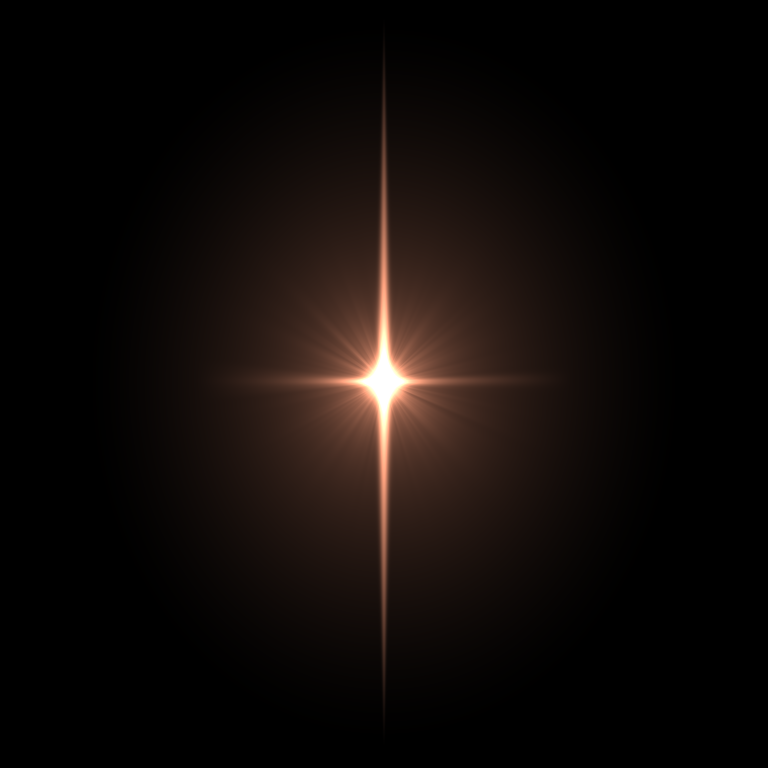
Write a three.js fragment shader that draws this background.

```glsl
// A warm four-pointed star flare with fine rays and a soft oval halo on black.
varying vec2 vUv;

#define CENTER vec2(0.5, 0.503)
#define TINT vec3(1.0, 0.64, 0.5)
#define HALO_SHAPE vec2(0.91, 1.1)
#define HALO_RADIUS 0.43
#define HALO_LEVEL 0.36
#define GLOW_RADIUS 0.04
#define SPIKE_LENGTH 0.475
#define SPIKE_WIDTH 0.0065
#define STREAK_LENGTH 0.245
#define RAY_COUNT 72.0
#define RAY_CONTRAST 0.55

const float TAU = 6.2831853;

float hash(float n) {
  n = fract(n * 0.1031);
  n *= n + 33.33;
  n *= n + n;
  return fract(n);
}

// Smooth noise around the full circle, with a seamless wrap.
float angularNoise(float turn, float cells) {
  float x = turn * cells;
  float cell = floor(x);
  float a = hash(mod(cell, cells) + 7.0);
  float b = hash(mod(cell + 1.0, cells) + 7.0);
  return mix(a, b, smoothstep(0.0, 1.0, x - cell));
}

float bell(float offset, float width) {
  float t = offset / width;
  return exp(-t * t);
}

float halo(vec2 p) {
  float fade = max(1.0 - length(p / HALO_SHAPE) / HALO_RADIUS, 0.0);
  return HALO_LEVEL * pow(fade, 1.5);
}

// Central glow, broken into fine rays away from the core.
float rayGlow(vec2 p) {
  float r = length(p);
  float turn = atan(p.y, p.x + 1e-6) / TAU + 0.5;
  float rays = 0.6 * angularNoise(turn, RAY_COUNT)
             + 0.4 * angularNoise(turn, RAY_COUNT * 2.0);
  float reach = smoothstep(0.012, 0.04, r);
  float modulation = 1.0 + RAY_CONTRAST * (rays - 0.5) * reach;
  return 0.9 * exp(-r / GLOW_RADIUS) * modulation;
}

// Long tapering vertical spike.
float verticalSpike(vec2 p) {
  float d = abs(p.y);
  float fade = max(1.0 - d / SPIKE_LENGTH, 0.0);
  float width = SPIKE_WIDTH * fade + 0.001;
  float level = 0.98 * pow(fade, 1.1) + 1.4 * exp(-d / 0.035);
  return level * bell(p.x, width);
}

// Fan of faint streaks: spread on the left, gathered on the right.
float horizontalStreaks(vec2 p) {
  float d = abs(p.x);
  float fade = max(1.0 - d / STREAK_LENGTH, 0.0);
  float rightSide = smoothstep(-0.01, 0.01, p.x);
  float spread = mix(0.04, 0.016, rightSide);
  float tilt = mix(0.006, 0.014, rightSide);
  float width = 0.003 + 0.018 * d;
  float fan = 0.0;
  for (int i = -2; i <= 2; i++) {
    float k = float(i);
    float slope = tilt + k * spread;
    float weight = mix(0.15, 0.10, rightSide) / (1.0 + abs(k));
    fan += weight * bell(p.y - slope * d, width);
  }
  return fan * fade + 1.8 * exp(-d / 0.025) * bell(p.y, 0.0055);
}

void main() {
  vec2 p = vUv - CENTER;
  float light = halo(p) + rayGlow(p);
  light += verticalSpike(p) + horizontalStreaks(p);
  light += 2.0 * bell(length(p), 0.019);
  gl_FragColor = vec4(min(TINT * light, 1.0), 1.0);
}
```
